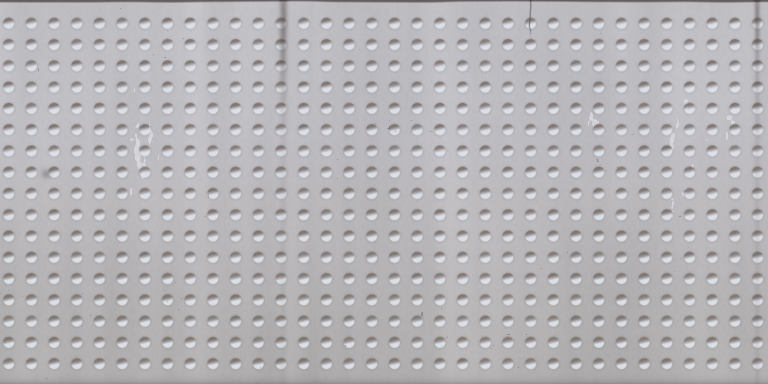
Write a Shadertoy shader that draws this texture.

```glsl
// Weathered grey metal sheet with a grid of pressed dimples, seams, stains and flaked paint.

// Lengths are in canvas heights; the sheet is 2 wide and 1 high.
const vec2 GRID_COUNT = vec2(34.0, 17.0);
const vec2 GRID_FIRST = vec2(0.0228, 0.0525);
const vec2 GRID_PITCH = vec2(0.0591, 0.0554);
const float DIMPLE_RADIUS = 0.0150;
const vec2 SHADE_DIR = vec2(-0.22, 0.975);

const vec3 METAL_TOP = vec3(0.745, 0.740, 0.758);
const vec3 METAL_BOTTOM = vec3(0.695, 0.685, 0.688);
const vec3 DIMPLE_DARK = vec3(0.50, 0.465, 0.45);
const vec3 DIMPLE_LIGHT = vec3(0.87, 0.885, 0.915);
const vec3 FLAKE_COLOR = vec3(0.84, 0.85, 0.875);
const vec3 GRIME_COLOR = vec3(0.27, 0.24, 0.24);

const float LEFT_SEAM = 0.738;
const float RIGHT_SEAM = 1.972;
const float CRACK_X = 1.38;
const vec2 SMUDGE = vec2(0.12, 0.547);

// Flaking zones: centre xy, spread zw
const int ZONE_COUNT = 4;
const vec4 FLAKE_ZONES[ZONE_COUNT] = vec4[](
    vec4(0.36, 0.62, 0.055, 0.24),
    vec4(1.77, 0.58, 0.060, 0.24),
    vec4(1.53, 0.68, 0.045, 0.10),
    vec4(1.92, 0.69, 0.040, 0.12));

float hash(vec2 p) {
    vec3 q = fract(vec3(p.xyx) * 0.1031);
    q += dot(q, q.yzx + 33.33);
    return fract((q.x + q.y) * q.z);
}

float noise(vec2 p) {
    vec2 i = floor(p), f = fract(p);
    f = f * f * (3.0 - 2.0 * f);
    return mix(mix(hash(i), hash(i + vec2(1, 0)), f.x),
               mix(hash(i + vec2(0, 1)), hash(i + vec2(1, 1)), f.x), f.y);
}

float fbm(vec2 p) {
    float sum = 0.0, amp = 0.5;
    for (int i = 0; i < 4; i++) {
        sum += amp * noise(p);
        p = p * 2.03 + 17.7;
        amp *= 0.5;
    }
    return sum / 0.9375;
}

float bell(float x, float width) {
    return exp(-x * x / (width * width));
}

vec3 metal(vec2 p) {
    vec3 color = mix(METAL_BOTTOM, METAL_TOP, smoothstep(0.0, 0.8, p.y));
    float streak = fbm(vec2(p.x * 16.0, p.y * 0.9)) - 0.5;
    float cloud = fbm(p * vec2(5.0, 4.0) + 40.0) - 0.5;
    float grain = noise(p * vec2(260.0, 120.0)) - 0.5;
    float washed = bell(p.x - 1.17, 0.055) + 0.6 * bell(p.x - 0.51, 0.03);
    return color + 0.05 * streak + 0.03 * cloud + 0.014 * grain + 0.022 * washed;
}

float flakes(vec2 p, float px) {
    float zone = 0.0;
    for (int i = 0; i < ZONE_COUNT; i++) {
        vec2 d = (p - FLAKE_ZONES[i].xy) / FLAKE_ZONES[i].zw;
        zone = max(zone, exp(-dot(d, d)));
    }
    float score = fbm(p * vec2(56.0, 22.0) + 5.0) - mix(0.95, 0.615, zone);
    float soft = 0.006 + 3.0 * px;
    return smoothstep(-soft, soft, score);
}

vec3 dimple(vec3 color, vec2 p, float px) {
    vec2 id = clamp(round((p - GRID_FIRST) / GRID_PITCH), vec2(0.0), GRID_COUNT - 1.0);
    vec2 d = (p - GRID_FIRST - id * GRID_PITCH) / DIMPLE_RADIUS;
    float r = length(d);
    float soft = max(0.14, px / DIMPLE_RADIUS);
    float inside = 1.0 - smoothstep(1.0 - soft, 1.0 + soft, r);
    float slope = dot(d, SHADE_DIR);
    float vary = 0.88 + 0.24 * hash(id + 3.0);
    float dark = smoothstep(0.0, 0.65, slope) * vary;
    float light = smoothstep(0.25, -0.3, slope) * smoothstep(1.2, 0.7, r);
    color *= 1.0 - 0.05 * smoothstep(1.5, 0.95, r);
    color = mix(color, DIMPLE_LIGHT, 0.95 * light * inside);
    return mix(color, DIMPLE_DARK, min(0.95 * dark, 1.0) * inside);
}

float grime(vec2 p, float px) {
    float upper = smoothstep(0.6, 1.0, p.y);
    float rough = fbm(p * vec2(30.0, 12.0));
    // Seams, with dirt gathered towards the top
    float left = bell(p.x - LEFT_SEAM, 0.010) * (0.07 + 0.4 * upper * rough + 0.1 * upper);
    float right = bell(p.x - RIGHT_SEAM, 0.007) * (0.08 + 0.45 * upper * rough);
    // Dark top edge and soft lower edge
    float rim = 0.001 + 0.004 * noise(vec2(p.x * 9.0, 2.0));
    float top = 0.75 * (1.0 - smoothstep(rim - 0.002, rim + 0.002 + px, 1.0 - p.y));
    float bottom = 0.3 * exp(-p.y / 0.009);
    // Hairline crack and a round smudge
    float bend = 0.006 * (noise(vec2(p.y * 60.0, 8.0)) - 0.5);
    float crack = 0.5 * bell(p.x - CRACK_X - bend, 0.001 + 0.4 * px) * smoothstep(0.90, 0.93, p.y);
    float smudge = 0.3 * bell(length(p - SMUDGE), 0.012);
    // Sparse specks
    float speck = 0.35 * smoothstep(0.95, 0.98, noise(p * 140.0)) * smoothstep(0.78, 0.86, noise(p * 9.0));
    return clamp(left + right + top + bottom + crack + smudge + speck, 0.0, 0.9);
}

void mainImage(out vec4 fragColor, in vec2 fragCoord) {
    float px = 1.0 / iResolution.y;
    vec2 p = fragCoord / iResolution.xy * vec2(2.0, 1.0);
    vec3 color = mix(metal(p), FLAKE_COLOR, 0.9 * flakes(p, px));
    color = dimple(color, p, px);
    color = mix(color, GRIME_COLOR, grime(p, px));
    fragColor = vec4(clamp(color, 0.0, 1.0), 1.0);
}
```
